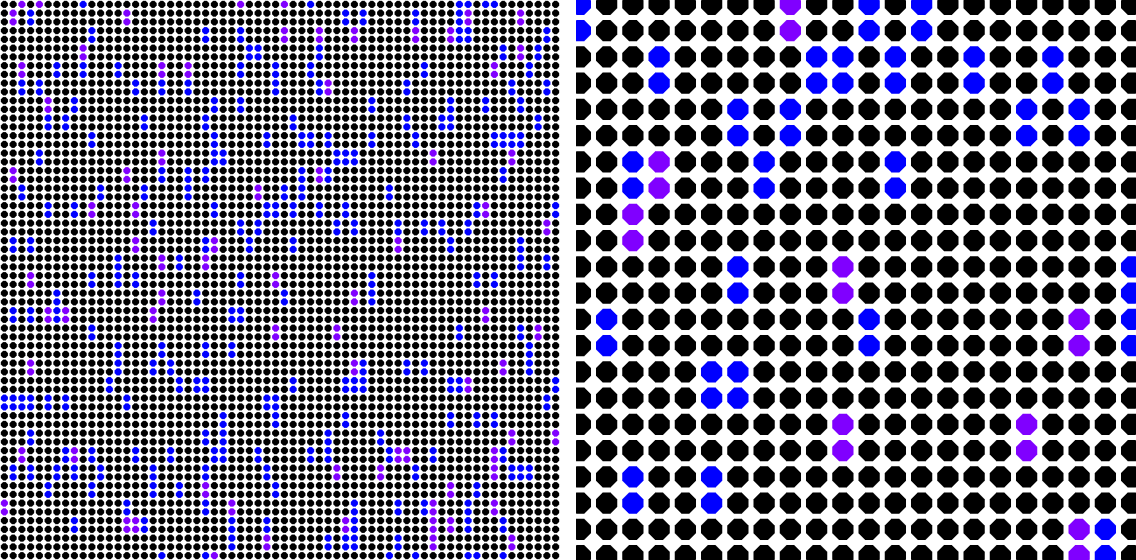
Left: the whole. Right: its middle third, enlarged.
A WebGL 2 fragment shader for this pattern:

```glsl
#version 300 es
precision highp float;
// Grid of black octagonal dots on white, with scattered blue and violet vertical pairs.

uniform vec2 u_resolution;
out vec4 outColor;

const float DOTS_ACROSS = 64.0;
const float HALF_WIDTH = 0.405;   // dot half width, in cells
const float CORNER_REACH = 0.55;  // |x| + |y| limit that cuts the corners
const float ACCENT_SHARE = 0.155; // share of pairs that are coloured
const float VIOLET_SHARE = 0.25;  // share of coloured pairs that are violet

const vec3 WHITE = vec3(1.0);
const vec3 BLACK = vec3(0.0);
const vec3 BLUE = vec3(0.0, 0.0, 1.0);
const vec3 VIOLET = vec3(0.5, 0.0, 1.0);

// Two independent random values per integer cell
vec2 hash22(vec2 cell) {
    vec3 p = fract(vec3(cell.xyx) * vec3(0.1031, 0.1030, 0.0973));
    p += dot(p, p.yzx + 33.33);
    return fract((p.xx + p.yz) * p.zy);
}

// Signed distance to an octagon with adjustable corner cuts
float octagonDistance(vec2 p, float halfWidth, float cornerReach) {
    p = abs(p);
    float sides = max(p.x, p.y) - halfWidth;
    float corners = (p.x + p.y - cornerReach) * 0.70711;
    return max(sides, corners);
}

// Antialiased coverage of a shape from its distance
float coverage(float dist, float pixelSize) {
    return clamp(0.5 - dist / pixelSize, 0.0, 1.0);
}

// Colour shared by both dots of a vertical pair
vec3 pairColor(vec2 pairId, float accentShare, float violetShare) {
    vec2 rnd = hash22(pairId + 17.0);
    vec3 accent = rnd.y < violetShare ? VIOLET : BLUE;
    return rnd.x < accentShare ? accent : BLACK;
}

void main() {
    float canvasSize = min(u_resolution.x, u_resolution.y);
    vec2 grid = gl_FragCoord.xy / canvasSize * DOTS_ACROSS;
    vec2 cell = floor(grid);

    // Pairs start one row up, leaving single rows at the top and bottom
    vec2 pairId = vec2(cell.x, floor((cell.y + 1.0) * 0.5));
    vec3 dotColor = pairColor(pairId, ACCENT_SHARE, VIOLET_SHARE);

    float dist = octagonDistance(fract(grid) - 0.5, HALF_WIDTH, CORNER_REACH);
    float ink = coverage(dist, DOTS_ACROSS / canvasSize);
    outColor = vec4(mix(WHITE, dotColor, ink), 1.0);
}
```
